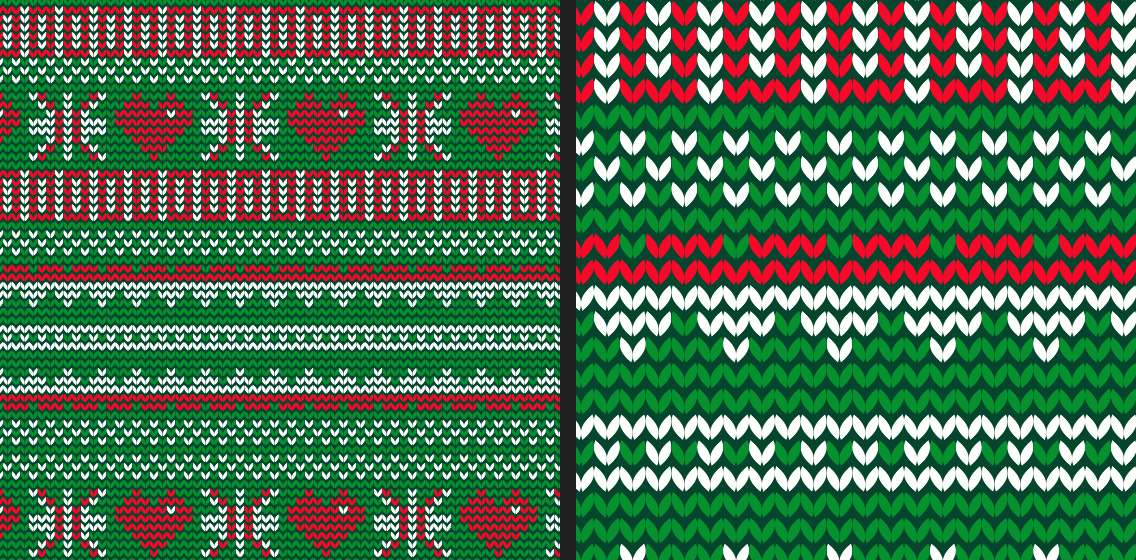
Left: the whole. Right: its middle third, enlarged.
A Shadertoy shader for this pattern:

```glsl
// Knitted sweater fabric: V stitches in bands of stripes, checks, zigzags, hearts and butterflies.

const float STITCHES = 65.0;                 // stitches per canvas side
const vec2 CELL_SHIFT = vec2(0.64, 0.305);   // offset of the first stitch
const int MIDDLE_ROW = 39;                   // mirror row of the central bands
const int MOTIF_PERIOD = 20;

const vec3 SHADOW = vec3(0.02, 0.27, 0.18);
const vec3 GREEN  = vec3(0.02, 0.57, 0.18);
const vec3 WHITE  = vec3(0.99, 1.00, 0.99);
const vec3 RED    = vec3(0.98, 0.03, 0.16);

bool inRange(int value, int low, int high) {
    return value >= low && value <= high;
}

int wrap(int value, int period) {
    return ((value % period) + period) % period;
}

// Signed distance, in stitches, to two mirrored leaves that meet at the bottom
float stitchDistance(vec2 p, float halfHeight, float halfWidth) {
    float t = p.y / halfHeight;
    float center = 0.25 + 0.19 * t;
    float side = abs(abs(p.x) - center) - halfWidth * (1.0 - t * t);
    return max(side * 0.9, abs(p.y) - halfHeight);
}

// Heart of eight rows with one white highlight
vec3 heartColor(int dx, int row, vec3 ground) {
    int a = abs(dx);
    if (row == 2 && dx == 2) return WHITE;
    bool lobes = (row == 0 && a == 2) || (row == 1 && inRange(a, 1, 3));
    bool body = row >= 2 && a <= min(4, 7 - row);
    return lobes || body ? RED : ground;
}

// Butterfly: white spine, diagonal wings edged in red
vec3 butterflyColor(int dx, int row, vec3 ground) {
    int a = abs(dx);
    int level = row < 4 ? 4 - row : row - 3;
    int wing = max(level, 2);
    if (a == 0 || a == wing) return WHITE;
    if (a == wing - 1) return RED;
    return level == 1 && a <= 4 ? WHITE : ground;
}

vec3 motifColor(int column, int row, vec3 ground) {
    int x = wrap(column + 2, MOTIF_PERIOD);
    if (inRange(x, 5, 15)) return butterflyColor(x - 10, row, ground);
    return heartColor(x > 10 ? x - MOTIF_PERIOD : x, row, ground);
}

// Six rows of red and white stripes, mostly red along both edges
vec3 stripeColor(int column, int row) {
    bool isEdge = row == 0 || row == 5;
    bool isWhite = isEdge ? wrap(column, 4) == 3 : wrap(column, 2) == 1;
    return isWhite ? WHITE : RED;
}

// Zigzags and lines, by distance in rows from the middle
vec3 centerColor(int column, int d, vec3 ground) {
    int phase = wrap(column, 4);
    if (d == 0) return wrap(column, 2) == 1 ? WHITE : ground;
    if (d == 1 || d == 6) return WHITE;
    if (d == 4) return phase == 0 ? WHITE : ground;
    if (d == 5) return phase != 2 ? WHITE : ground;
    if (d == 7) return RED;
    if (d == 8) return phase != 0 ? RED : ground;
    return ground;
}

// Yarn colour of a stitch; rows count down from the top
vec3 yarnColor(int column, int row, vec3 ground) {
    if (inRange(row, 1, 6)) return stripeColor(column, row - 1);
    if (inRange(row, 20, 25)) return stripeColor(column, row - 20);
    if (inRange(row, 11, 18)) return motifColor(column, row - 11, ground);
    if (inRange(row, 57, 64)) return motifColor(column, row - 57, ground);

    int d = abs(row - MIDDLE_ROW);
    bool isCheck = inRange(d, 10, 12) || inRange(row, 7, 9) || inRange(row, 53, 55);
    if (isCheck) return wrap(column + row, 2) == 1 ? WHITE : ground;
    return centerColor(column, d, ground);
}

void mainImage(out vec4 fragColor, in vec2 fragCoord) {
    vec2 fromTop = vec2(fragCoord.x, iResolution.y - fragCoord.y) / iResolution.y;
    vec2 grid = fromTop * STITCHES + CELL_SHIFT;
    ivec2 cell = ivec2(floor(grid));
    vec2 local = (fract(grid) - 0.5) * vec2(1.0, -1.0);

    // Smoothed stitch over the dark gaps
    float pixel = STITCHES / iResolution.y;
    float d = stitchDistance(local, 0.49, 0.21);
    float coverage = 1.0 - smoothstep(-0.6 * pixel, 0.6 * pixel, d);
    vec3 yarn = yarnColor(cell.x, cell.y, GREEN);
    fragColor = vec4(mix(SHADOW, yarn, coverage), 1.0);
}
```
